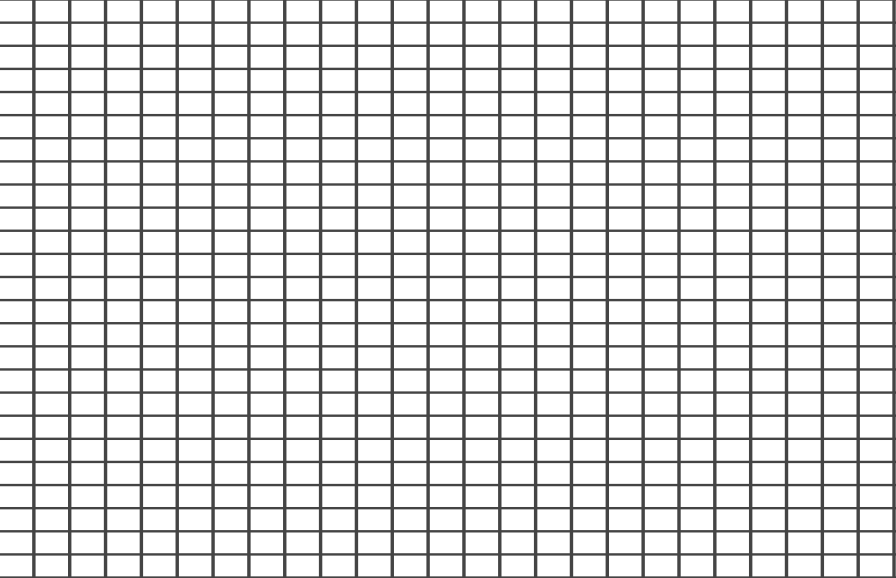
A WebGL 2 fragment shader for this pattern:

```glsl
#version 300 es
precision highp float;
// Seamless grid of wide cells ruled with thin dark grey lines on white.

#define CELLS vec2(25.0, 25.0)        // repeats across and down
#define LINE_CENTER vec2(0.945, 0.02) // line position within a cell
#define LINE_WIDTH vec2(0.095, 0.103) // upright and level widths, in cells
#define INK vec3(0.265)
#define PAPER vec3(1.0)

uniform vec2 u_resolution;
out vec4 fragColor;

// Share of the pixel covered by the upright (x) and level (y) lines.
vec2 lineCoverage(vec2 cellPos, vec2 pixelSize) {
    // Signed distance to the nearest line, wrapping at cell borders
    vec2 offset = fract(cellPos - LINE_CENTER + 0.5) - 0.5;
    // Overlap of the pixel's extent with the line's extent
    vec2 low = max(offset - 0.5 * pixelSize, -0.5 * LINE_WIDTH);
    vec2 high = min(offset + 0.5 * pixelSize, 0.5 * LINE_WIDTH);
    return clamp((high - low) / pixelSize, 0.0, 1.0);
}

void main() {
    vec2 cellPos = gl_FragCoord.xy / u_resolution * CELLS;
    vec2 pixelSize = CELLS / u_resolution;

    // Join both sets of lines without darkening the crossings
    vec2 coverage = lineCoverage(cellPos, pixelSize);
    float ink = 1.0 - (1.0 - coverage.x) * (1.0 - coverage.y);

    fragColor = vec4(mix(PAPER, INK, ink), 1.0);
}
```
